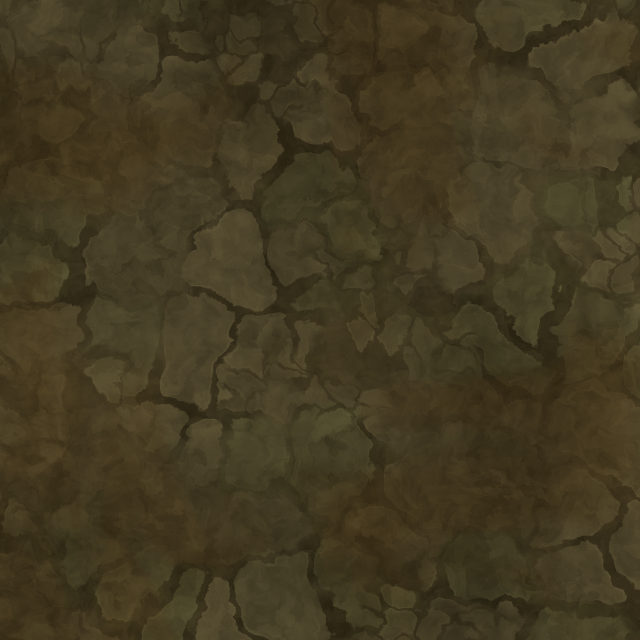
This texture is drawn by a WebGL 1 fragment shader. Its source:

```glsl
precision highp float;
uniform vec2 u_resolution;

#define SLAB_SCALE 8.0
#define PEBBLE_SCALE 22.0
#define DAB_SCALE 46.0
#define WOBBLE 0.024
#define JAG 0.008
#define ROUNDING 18.0
#define CRACK_DEPTH 0.38
#define STONE_LIFT 0.09
#define STONE_VARIETY 0.24
#define RIM_LIGHT 0.20
#define BASE_TONE 0.59

const vec3 SHADOW = vec3(0.160, 0.133, 0.070);
const vec3 DUST = vec3(0.360, 0.316, 0.200);
const vec3 OLIVE_TINT = vec3(0.98, 1.00, 1.02);
const vec3 BROWN_TINT = vec3(1.05, 0.96, 0.82);
const vec3 MOSS_TINT = vec3(0.96, 1.01, 0.97);
const mat2 TURN = mat2(1.5, 1.1, -1.1, 1.5);

vec2 hash2(vec2 p) {
    vec3 q = fract(vec3(p.xyx) * vec3(0.1031, 0.1030, 0.0973));
    q += dot(q, q.yzx + 33.33);
    return fract((q.xx + q.yz) * q.zy);
}

// Layered, self-warped sines, roughly -1 to 1
float mottle(vec2 p) {
    float sum = 0.0;
    float amp = 0.5;
    for (int i = 0; i < 5; i++) {
        p = TURN * p + 1.7;
        p += 0.5 * sin(p.yx * 1.3 + 2.0 * sum);
        sum += amp * sin(p.x) * sin(p.y);
        amp *= 0.55;
    }
    return sum;
}

// Cellular noise: x = rounded distance to the border, yz = cell hashes
vec3 cells(vec2 p) {
    vec2 cell = floor(p);
    vec2 local = fract(p);
    vec2 nearest = vec2(0.0);
    vec2 home = vec2(0.0);
    float best = 9.0;
    for (int j = -1; j <= 1; j++) {
        for (int i = -1; i <= 1; i++) {
            vec2 g = vec2(float(i), float(j));
            vec2 r = g + hash2(cell + g) - local;
            float d = dot(r, r);
            if (d < best) {
                best = d;
                nearest = r;
                home = g;
            }
        }
    }
    float sum = 1e-6;
    for (int j = -2; j <= 2; j++) {
        for (int i = -2; i <= 2; i++) {
            vec2 g = home + vec2(float(i), float(j));
            vec2 r = g + hash2(cell + g) - local;
            vec2 across = r - nearest;
            if (dot(across, across) > 1e-4) {
                sum += exp(-ROUNDING * dot(0.5 * (nearest + r), normalize(across)));
            }
        }
    }
    return vec3(-log(sum) / ROUNDING, hash2(cell + home + 71.0));
}

// Tone offset of a stone with a thin pale rim, sunk between dark cracks
float relief(vec3 cell, float gap, float soft, float rimAmount) {
    float inside = cell.x - gap;
    float body = smoothstep(0.0, soft, inside);
    float rim = 1.0 - smoothstep(soft, soft * 2.4, inside);
    float top = STONE_LIFT + STONE_VARIETY * (cell.y - 0.5) + RIM_LIGHT * rimAmount * rim;
    return mix(-CRACK_DEPTH, top, body);
}

void main() {
    vec2 uv = gl_FragCoord.xy / u_resolution;
    vec2 warped = uv + WOBBLE * vec2(mottle(uv * 13.0), mottle(uv * 13.0 + 9.0));
    warped += JAG * vec2(mottle(uv * 42.0 + 2.0), mottle(uv * 42.0 + 5.0));

    // Broad regions
    float broad = mottle(uv * 3.0 + 1.3);
    float wear = mottle(uv * 6.0 + 3.1);
    float soil = smoothstep(-0.1, 0.5, mottle(uv * 3.5 + 8.0));
    float pebbly = smoothstep(0.0, 0.25, mottle(uv * 4.0 + 4.0));
    float cracked = smoothstep(-0.3, 0.15, mottle(uv * 5.0 + 12.0));

    // Stones, pebbles and brush dabs
    vec3 slab = cells(warped * SLAB_SCALE + 3.0);
    vec3 pebble = cells(warped * PEBBLE_SCALE + 17.0);
    vec3 dab = cells(warped * DAB_SCALE + 41.0);
    vec3 fleck = cells(warped * DAB_SCALE * 2.0 + 5.0);
    float rimAmount = smoothstep(-0.15, 0.4, mottle(uv * 12.0 + 6.0));
    float slabGap = 0.015 + 0.04 * slab.z + 0.09 * max(wear, 0.0);
    float pebbleGap = 0.02 + 0.07 * pebble.z + 0.6 * smoothstep(0.62, 0.66, pebble.z);
    float slabs = relief(slab, slabGap, 0.026, rimAmount);
    float pebbles = 0.6 * relief(pebble, pebbleGap, 0.07, rimAmount);
    float stones = mix(slabs, pebbles, pebbly);
    stones *= mix(1.0, 0.35, soil) * mix(0.3, 1.0, cracked);

    // Tone
    float tone = BASE_TONE + stones + 0.24 * broad - 0.12 * soil;
    tone += 0.15 * (pebble.y - 0.5) + 0.17 * (dab.y - 0.5) + 0.10 * (fleck.y - 0.5);
    tone += 0.08 * wear + 0.10 * mottle(uv * 45.0);

    // Colour
    float brown = clamp(0.7 * soil + 0.4 * max(-stones, 0.0) + 0.2 * wear, 0.0, 1.0);
    vec3 color = mix(SHADOW, DUST, clamp(tone, 0.0, 1.1));
    color *= mix(OLIVE_TINT, BROWN_TINT, brown);
    color *= mix(vec3(1.0), MOSS_TINT, smoothstep(0.6, 0.9, slab.z) * (1.0 - brown));
    gl_FragColor = vec4(color, 1.0);
}
```
